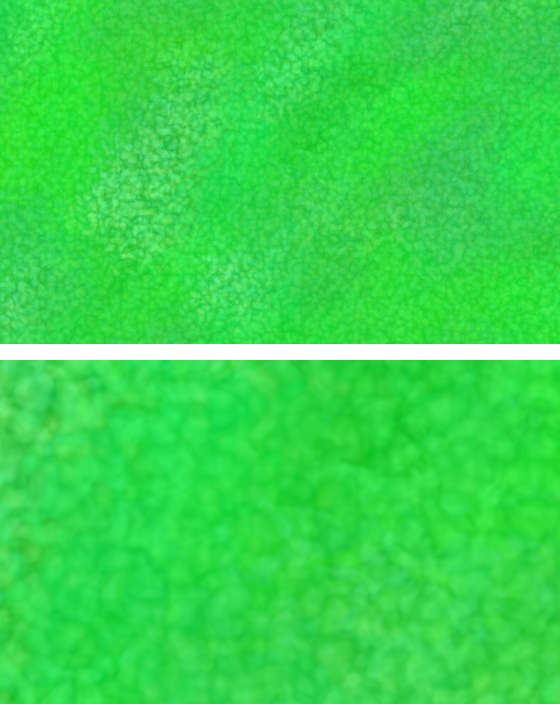
Top: the whole. Bottom: its middle third, enlarged.
Reproduce this texture procedurally as a WebGL 1 fragment shader.

```glsl
precision highp float;
// Soft green wash: broad diagonal patches of vivid, muted, pale and deep green.
// Stretched gradient noise places the patches; small rounded dabs, blended from
// jittered cells, break up their edges and dapple the pale areas most strongly.

uniform vec2 u_resolution;

const vec3 VIVID = vec3(0.162, 0.895, 0.240);
const vec3 MUTED = vec3(0.225, 0.785, 0.322);
const vec3 PALE = vec3(0.370, 0.860, 0.450);
const vec3 DEEP = vec3(0.145, 0.770, 0.180);
const vec3 LIME_SHIFT = vec3(0.030, 0.005, -0.080);

const vec2 STROKE_DIR = vec2(0.743, 0.669);  // direction of the patches
const vec2 PATCH_FREQ = vec2(1.8, 2.8);      // along and across, per canvas height
const float DAB_FREQ = 60.0;                 // dabs per canvas height
const float DAB_CRISPNESS = 5.0;             // how sharply dabs part
const float DAB_BEND = 0.036;                // how far dabs displace patches
const float DAB_LIGHT = 0.092;               // brightness of the dabs
const float GAP_DEPTH = 7.0;                 // darkening between dabs
const float FINE_SHARE = 0.55;               // finer layer inside the dabs

vec2 hash22(vec2 p) {
  vec3 q = fract(vec3(p.xyx) * vec3(0.1031, 0.1030, 0.0973));
  q += dot(q, q.yzx + 33.33);
  return fract((q.xx + q.yz) * q.zy);
}

float cornerSlope(vec2 cell, vec2 f, vec2 corner) {
  return dot(hash22(cell + corner) * 2.0 - 1.0, f - corner);
}

// Gradient noise, roughly -0.8 to 0.8
float noise(vec2 p) {
  vec2 i = floor(p);
  vec2 f = p - i;
  vec2 u = f * f * f * (f * (f * 6.0 - 15.0) + 10.0);
  float low = mix(cornerSlope(i, f, vec2(0.0)), cornerSlope(i, f, vec2(1.0, 0.0)), u.x);
  float high = mix(cornerSlope(i, f, vec2(0.0, 1.0)), cornerSlope(i, f, vec2(1.0)), u.x);
  return 1.3 * mix(low, high, u.y);
}

// Three octaves of noise for the broad patches
float patches(vec2 p) {
  float sum = 0.0;
  float gain = 1.0;
  for (int octave = 0; octave < 3; octave++) {
    sum += gain * noise(p);
    p = p * 2.03 + vec2(17.3, 9.1);
    gain *= 0.40;
  }
  return sum;
}

// Rounded dabs: two random tones in xy, relief (dab high, gap low) in z
vec3 dabs(vec2 p) {
  vec2 cell = floor(p);
  vec2 tone = vec2(0.0);
  float total = 0.0;
  for (int y = -1; y <= 1; y++) {
    for (int x = -1; x <= 1; x++) {
      vec2 id = cell + vec2(float(x), float(y));
      vec2 away = id + 0.1 + 0.8 * hash22(id) - p;
      float weight = exp(-DAB_CRISPNESS * dot(away, away));
      tone += weight * (2.0 * hash22(id + 317.0) - 1.0);
      total += weight;
    }
  }
  float relief = GAP_DEPTH * (0.09 + log(total) / DAB_CRISPNESS);
  return vec3(tone / total, clamp(relief, -1.2, 1.0));
}

void main() {
  vec2 p = gl_FragCoord.xy / u_resolution.y;

  // Dabs with a finer layer, gently swayed off the cell grid
  vec2 q = p * DAB_FREQ + 40.0;
  q += 0.5 * vec2(noise(q * 0.4 + 31.0), noise(q * 0.4 + 73.0));
  vec2 fine = vec2(noise(q * 2.1 + 11.0), noise(q * 2.1 + 83.0));
  vec3 dab = dabs(q) + FINE_SHARE * fine.xyx;

  // Patch coordinates turned to the stroke direction
  vec2 bent = p + DAB_BEND * dab.xy;
  vec2 across = vec2(-STROKE_DIR.y, STROKE_DIR.x);
  vec2 s = vec2(dot(bent, STROKE_DIR), dot(bent, across)) * PATCH_FREQ;

  // Coverage of each tint
  float vivid = smoothstep(-0.5, 0.5, patches(s + vec2(23.4, 51.7)));
  float lime = clamp(1.6 * patches(s * 0.9 + vec2(87.2, 14.6)), -0.7, 1.0);
  float pale = smoothstep(-0.05, 0.65, patches(s * 0.9 + vec2(45.8, 132.3)));
  float deep = smoothstep(0.22, 0.70, patches(s * 1.1 + vec2(151.6, 68.9)));

  vec3 color = mix(MUTED, VIVID, vivid);
  color += LIME_SHIFT * lime * (0.4 + 0.6 * vivid);
  color = mix(color, DEEP, 0.70 * deep);
  color = mix(color, PALE, 0.75 * pale);

  // Dapple, lighter and greyer in the pale patches
  float strength = DAB_LIGHT * (0.6 + 0.8 * pale);
  color += strength * (0.7 * dab.x + 0.6 * dab.z) * vec3(0.9, 0.65, 0.9);
  color += 0.4 * strength * dab.y * vec3(1.0, 0.1, -0.9);

  gl_FragColor = vec4(clamp(color, 0.0, 1.0), 1.0);
}
```
